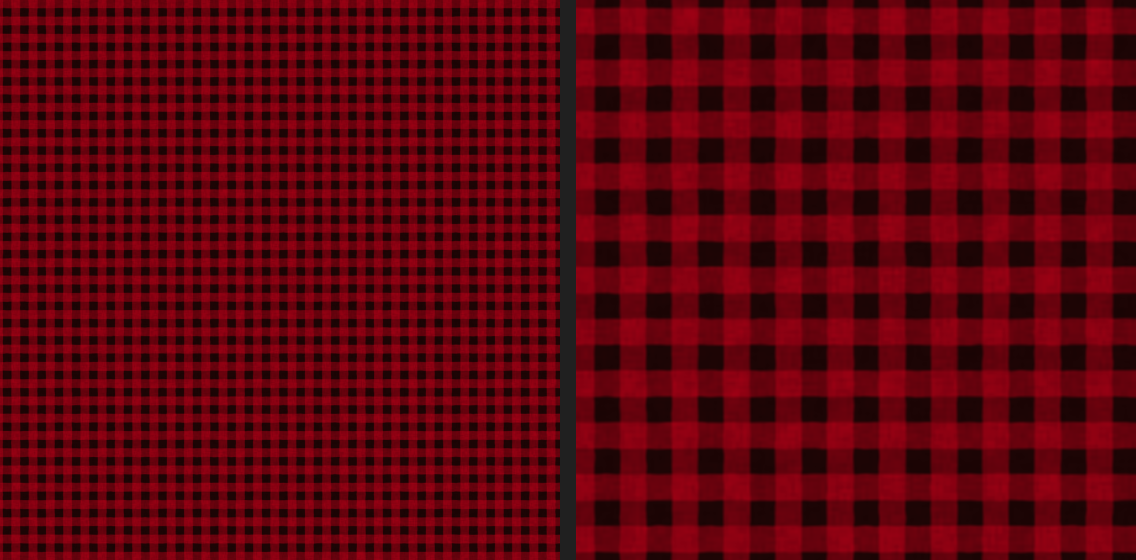
Left: the whole. Right: its middle third, enlarged.
Reproduce this pattern procedurally as a Shadertoy shader.

```glsl
// Small red and black buffalo check on softly worn flannel.
#define REPEATS 32.43             // checks per canvas height
#define DARK_CENTER vec2(0.414, 0.714) // dark band centers within a check
#define DARK_WIDTH 0.49           // dark band share of a check
#define EDGE_SOFTNESS 0.045       // minimum edge blur, in checks
#define EDGE_WOBBLE 0.025         // unevenness of band edges, in checks
#define GRAIN 0.09                // strength of fine fibers
#define MOTTLE 0.08               // strength of wider worn patches
#define BAND_VARIATION 0.035      // brightness change between bands
#define RED vec3(0.550, 0.002, 0.070)
#define BLEND vec3(0.400, 0.008, 0.050)
#define BLACK vec3(0.110, 0.018, 0.018)

float hash(vec2 p) {
    vec3 q = fract(p.xyx * 0.1031);
    q += dot(q, q.yzx + 33.33);
    return fract((q.x + q.y) * q.z);
}

float valueNoise(vec2 p) {
    vec2 cell = floor(p), f = fract(p);
    f = f * f * (3.0 - 2.0 * f);
    return mix(mix(hash(cell), hash(cell + vec2(1, 0)), f.x),
               mix(hash(cell + vec2(0, 1)), hash(cell + vec2(1, 1)), f.x), f.y);
}

// Coverage of the dark vertical (x) and horizontal (y) bands.
vec2 darkBands(vec2 p, float pixel) {
    vec2 wobble = vec2(valueNoise(p * 5.0), valueNoise(p * 5.0 + 71.0)) - 0.5;
    vec2 fromCenter = abs(fract(p - DARK_CENTER + 0.5 + wobble * EDGE_WOBBLE) - 0.5);
    float blur = max(EDGE_SOFTNESS, 0.7 * pixel);
    return 1.0 - smoothstep(0.5 * DARK_WIDTH - blur, 0.5 * DARK_WIDTH + blur, fromCenter);
}

void mainImage(out vec4 fragColor, in vec2 fragCoord) {
    float pixel = REPEATS / iResolution.y;
    vec2 p = fragCoord * pixel;

    // Two crossed sets of bands give red, blended and black squares.
    vec2 dark = darkBands(p, pixel);
    vec3 color = mix(mix(RED, BLEND, dark.x), mix(BLEND, BLACK, dark.x), dark.y);

    // Fibers run along both thread directions, over wider patches of wear.
    float fibers = 0.5 * (valueNoise(p * vec2(14.0, 5.0)) + valueNoise(p * vec2(5.0, 14.0) + 37.0)) - 0.5;
    float wear = valueNoise(p * 2.3 + 11.0) - 0.5;
    vec2 band = floor(p - DARK_CENTER + 0.5);
    float bandTone = 0.5 * (hash(vec2(band.x, 3.0)) + hash(vec2(7.0, band.y))) - 0.5;
    color *= 1.0 + 2.0 * GRAIN * fibers + MOTTLE * wear + BAND_VARIATION * bandTone;

    fragColor = vec4(clamp(color, 0.0, 1.0), 1.0);
}
```
